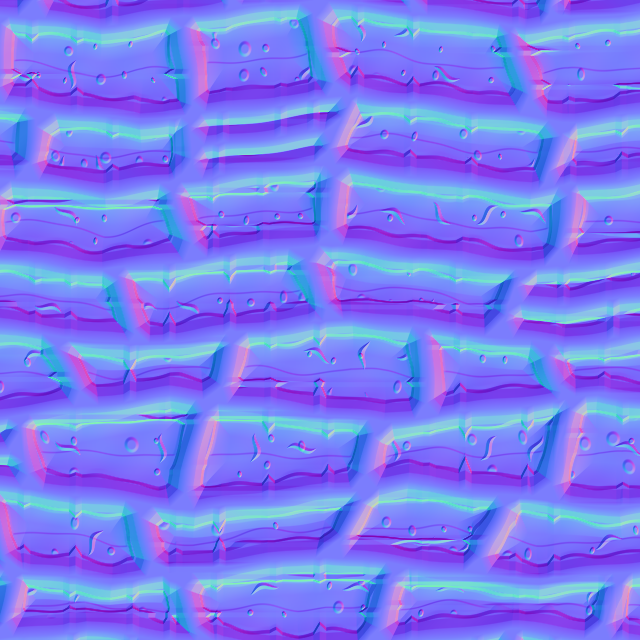
Give the GLSL for this texture map, as a WebGL 2 fragment shader.

```glsl
#version 300 es
precision highp float;

// Tangent-space normal map of an irregular chiselled stone wall.
// Jittered, bent courses are cut into stones; a height profile over the
// edge distance, plus chips, pits and gouges, is differentiated to normals.

uniform vec2 u_resolution;
out vec4 fragColor;

const float COURSE_HEIGHT = 0.122;
const float STONE_WIDTH = 0.285;
const float JOINT = 0.011;          // half width of the mortar
const float BEVEL = 0.011;          // width of the sloped border
const float SAMPLE_STEP = 0.001;

struct Stone {
    float id;
    float edge;    // distance to the joint centre
    float seam;    // signed height above the middle line
};

float hash(vec2 p) {
    vec3 q = fract(vec3(p.xyx) * vec3(0.1031, 0.1030, 0.0973));
    q += dot(q, q.yzx + 33.33);
    return fract((q.x + q.y) * q.z);
}

float triangle(float t) { return abs(fract(t) * 2.0 - 1.0); }

mat2 rotation(float a) { return mat2(cos(a), sin(a), -sin(a), cos(a)); }

// Course boundary k, bent into straight slanted runs
float courseEdge(float k, float x) {
    float phase = hash(vec2(k, 3.0));
    return k + 0.28 * hash(vec2(k, 9.0)) + 0.34 * triangle(1.5 * x + 5.0 * phase);
}

// Upright joint k in a course, leaning with the height v
float sideEdge(float k, float course, float v) {
    float lean = hash(vec2(k, course + 41.0));
    return k + 0.44 * hash(vec2(k, course + 17.0)) + 0.2 * mix(lean, 1.0 - lean, v);
}

// V-shaped chips at random places along an edge
float chips(float t, float seed) {
    float cell = floor(t * 13.0);
    float peak = 0.25 + 0.5 * hash(vec2(cell, seed));
    float size = hash(vec2(cell, seed + 5.0));
    return 0.016 * size * size * max(0.0, 1.0 - abs(fract(t * 13.0) - peak) / 0.13);
}

float chamfer(float a, float b, float cut) {
    return min(min(a, b), (a + b) * 0.707 - cut);
}

Stone findStone(vec2 p) {
    float y = p.y / COURSE_HEIGHT;
    float course = floor(y);
    if (y < courseEdge(course, p.x)) course -= 1.0;
    float low = courseEdge(course, p.x);
    float high = courseEdge(course + 1.0, p.x);

    float u = p.x / STONE_WIDTH + 0.6 * hash(vec2(course, 2.0));
    float v = (y - low) / (high - low);
    float column = floor(u);
    if (u < sideEdge(column, course, v)) column -= 1.0;
    float left = (u - sideEdge(column, course, v)) * STONE_WIDTH;
    float right = (sideEdge(column + 1.0, course, v) - u) * STONE_WIDTH;

    // A few stones are split into two thin ones
    float id = course * 13.0 + column * 3.7;
    if (hash(vec2(id, 6.0)) > 0.88) {
        float middle = mix(low, high, 0.5);
        if (y < middle) high = middle; else { low = middle; id += 1.9; }
    }

    float bottom = (y - low) * COURSE_HEIGHT * 0.78;
    float top = (high - y) * COURSE_HEIGHT;
    float cut = mix(0.004, 0.019, hash(vec2(id, 8.0)));
    float edge = min(chamfer(left, top, cut), chamfer(right, bottom, cut));
    edge = min(edge, chamfer(left, bottom, 0.013));
    edge = min(edge, chamfer(right, top, 0.018 - 0.5 * cut));
    float seam = (y - mix(low, high, 0.48)) * COURSE_HEIGHT;
    return Stone(id, max(edge, 0.0), seam);
}

// Oval pits, one per grid cell at most
float pits(vec2 p) {
    vec2 g = p / 0.044;
    g.x += 0.7 * hash(vec2(floor(g.y), 4.0));
    vec2 cell = floor(g);
    vec2 centre = 0.32 + 0.36 * vec2(hash(cell), hash(cell + 31.0));
    float radius = mix(0.11, 0.3, pow(hash(cell + 7.0), 2.0));
    vec2 q = rotation(0.8 * hash(cell + 13.0) - 0.5) * (fract(g) - centre);
    q.x /= mix(0.5, 0.95, hash(cell + 19.0));
    return step(0.45, hash(cell + 23.0)) * (1.0 - smoothstep(0.5, 1.0, length(q) / radius));
}

// Short curved gouges with tapered ends
float gouges(vec2 p) {
    vec2 g = p / 0.073;
    g.x += hash(vec2(floor(g.y), 14.0));
    vec2 cell = floor(g);
    vec2 q = rotation(2.6 * hash(cell + 53.0) - 1.7) * (fract(g) - 0.5);
    q.y += 0.07 * sin(9.0 * q.x + 6.0 * hash(cell + 3.0));
    float width = 0.075 * max(0.0, 1.0 - q.x * q.x / 0.1);
    return step(0.57, hash(cell + 61.0)) * max(0.0, width - abs(q.y)) / 0.075;
}

float height(vec2 p) {
    vec2 wobble = sin(p.yx * vec2(47.0, 39.0) + 2.0 * sin(p * 23.0));
    Stone s = findStone(p + 0.0022 * wobble);
    float chipped = chips(p.x, s.id) + chips(p.y * 1.3, s.id + 2.0);
    float outline = max(0.0, s.edge - 0.25 * chipped);
    float ripple = sin(p.x * 71.0 + s.id) * sin(p.y * 58.0 + s.id * 2.0);
    float inner = s.edge - chipped - 0.003 * ripple;
    float face = smoothstep(0.025, 0.031, inner);

    // Soft mortar, straight bevel, crisp chipped lip, pillowed face
    float mortar = min(outline, JOINT);
    float h = 0.42 / (2.0 * JOINT) * mortar * mortar;
    h += 0.76 * clamp(outline - JOINT, 0.0, BEVEL);
    h += 1.0 * clamp(inner - JOINT - BEVEL, 0.0, 0.004);
    float pillow = clamp(outline - JOINT - BEVEL, 0.0, 0.032);
    h += 0.34 * (pillow - pillow * pillow / 0.064);

    // Surface marks
    float seam = s.seam + 0.005 * sin(p.x * 31.0 + s.id) + 0.002 * sin(p.x * 67.0);
    float marks = 0.0009 * smoothstep(-0.0016, 0.0016, seam);
    marks += 0.0005 * ripple - 0.0024 * pits(p) - 0.0036 * gouges(p);
    return h + face * marks;
}

void main() {
    vec2 p = gl_FragCoord.xy / min(u_resolution.x, u_resolution.y) + 2.0;
    vec2 e = vec2(SAMPLE_STEP, 0.0);
    float slopeX = (height(p + e.xy) - height(p - e.xy)) / (2.0 * SAMPLE_STEP);
    float slopeY = (height(p + e.yx) - height(p - e.yx)) / (2.0 * SAMPLE_STEP);
    vec3 normal = normalize(vec3(slopeX, -slopeY, 1.0));
    fragColor = vec4(vec3(0.482, 0.492, 0.492) + 0.5 * normal, 1.0);
}
```
